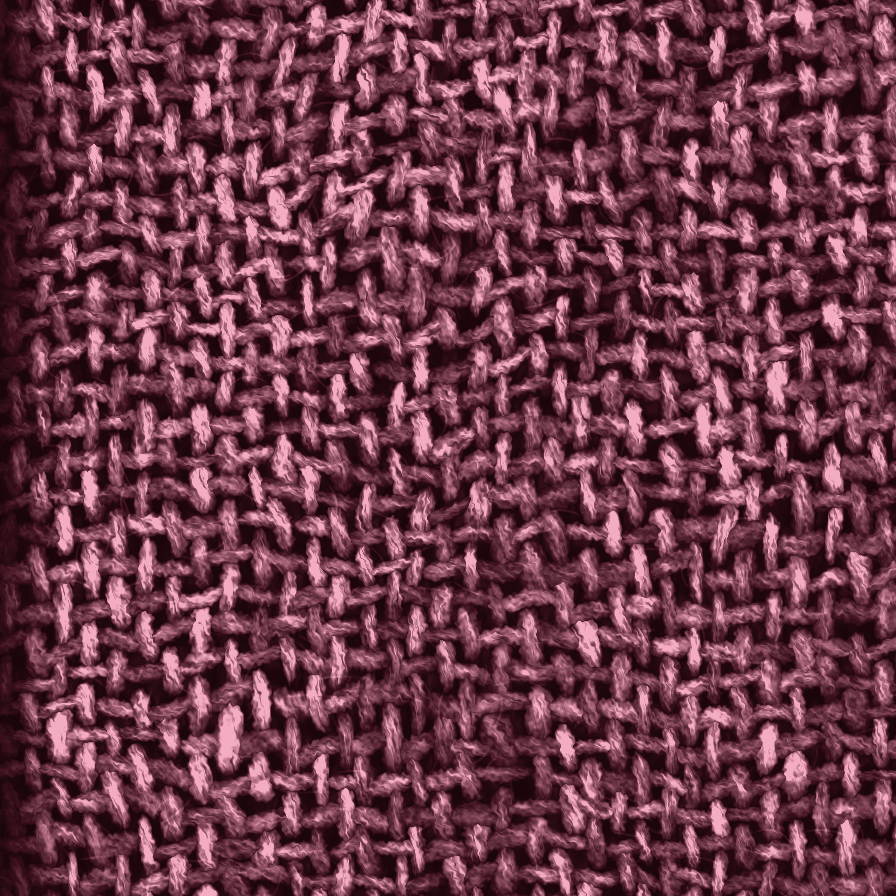
A WebGL 1 fragment shader for this texture:

```glsl
precision highp float;
// Coarse plum wool in plain weave: fuzzy plump stitches, dark gaps and stray hairs.
uniform vec2 u_resolution;

const vec2 THREADS = vec2(33.0, 26.0);     // warp columns, weft rows
const vec2 WARP_HALF = vec2(0.41, 0.86);   // half width, half length in thread pitches
const vec2 WEFT_HALF = vec2(0.31, 1.04);
const float POSITION_JITTER = 0.30;
const float TILT_JITTER = 0.42;
const float TILT_MEAN = 0.08;
const float WEAVE_DRIFT = 0.9;             // slow bending of the threads, in pitches
const float FUZZ = 0.12;                   // raggedness of thread edges, in pitches
const float WEFT_TONE = 0.82;
const float CONTRAST = 1.55;
const float GRAIN = 0.24;
const float HAIR_GRID = 22.0;
const float HAIR_WIDTH = 0.0007;
const float HAIR_TONE = 0.20;

const vec3 GAP = vec3(0.10, 0.02, 0.04);
const vec3 SHADOW = vec3(0.24, 0.07, 0.11);
const vec3 PLUM = vec3(0.38, 0.18, 0.24);
const vec3 MAUVE = vec3(0.54, 0.30, 0.37);
const vec3 ROSE = vec3(0.71, 0.44, 0.52);
const vec3 GLINT = vec3(0.90, 0.62, 0.70);

vec2 hash2(vec2 p) {
  vec3 q = fract(p.xyx * vec3(0.1031, 0.1030, 0.0973));
  q += dot(q, q.yzx + 33.33);
  return fract((q.xx + q.yz) * q.zy);
}

float noise(vec2 p) {
  vec2 i = floor(p), f = fract(p);
  f = f * f * (3.0 - 2.0 * f);
  float low = mix(hash2(i).x, hash2(i + vec2(1.0, 0.0)).x, f.x);
  float high = mix(hash2(i + vec2(0.0, 1.0)).x, hash2(i + 1.0).x, f.x);
  return mix(low, high, f.y);
}

vec2 noise2(vec2 p) {
  return vec2(noise(p), noise(p + 71.3)) - 0.5;
}

vec2 rotate(vec2 p, float a) {
  float c = cos(a), s = sin(a);
  return vec2(c * p.x + s * p.y, c * p.y - s * p.x);
}

// Tone of the topmost stitch; warp and weft surface in alternate cells.
float weave(vec2 p) {
  vec2 cell = floor(p);
  float top = 0.0;
  float tone = 0.02 + 0.36 * noise(p * vec2(6.0, 3.0)) * noise(p * vec2(2.0, 3.0) + 9.0);
  for (int y = -1; y <= 1; y++) {
    for (int x = -1; x <= 1; x++) {
      vec2 id = cell + vec2(float(x), float(y));
      vec2 place = hash2(id) - 0.5;
      vec2 form = hash2(id + 37.7);
      vec2 look = hash2(id + 91.1);
      bool isWeft = mod(id.x + id.y, 2.0) > 0.5;
      vec2 q = rotate(p - id - 0.5 - place * POSITION_JITTER,
                      TILT_MEAN + (look.x - 0.5) * TILT_JITTER);
      float lit = q.y;
      if (isWeft) q = q.yx;
      vec2 size = isWeft ? WEFT_HALF : WARP_HALF;
      size *= vec2(0.80 + 0.4 * form.x, 0.88 + 0.2 * form.y);
      vec2 r = abs(q / size);
      float height = 1.0 - r.x * r.x - r.y * r.y * r.y;

      // Twisted strands: plies, fibres and fine filaments
      vec2 twist = vec2(q.x + 0.35 * q.y, q.y);
      float ply = noise(twist * vec2(5.0, 1.7) + look * 40.0);
      float fibre = noise(twist * vec2(12.0, 3.5) + form * 60.0);
      float filament = noise(twist * vec2(22.0, 7.0) + look * 80.0);
      float strand = 0.26 + 0.55 * ply + 0.60 * fibre + 0.36 * filament;

      float shade = pow(max(height, 0.0), 0.65) * (0.74 + 0.42 * look.y);
      shade *= strand * (isWeft ? WEFT_TONE : 1.0) * (1.0 + 0.25 * lit);
      float cover = smoothstep(-0.07, 0.07, height - top);
      tone = mix(tone, 0.09 + 0.86 * shade, cover);
      top = max(top, height);
    }
  }
  return tone;
}

// Coverage by short curved fibres scattered over a grid.
float hairs(vec2 p) {
  vec2 g = p * HAIR_GRID;
  float blur = 1.0 / min(u_resolution.x, u_resolution.y);
  float cover = 0.0;
  for (int y = -1; y <= 1; y++) {
    for (int x = -1; x <= 1; x++) {
      vec2 id = floor(g) + vec2(float(x), float(y));
      vec2 a = hash2(id + 13.0), b = hash2(id + 57.0);
      vec2 q = rotate(g - id - a, b.x * 6.2832);
      float reach = 0.2 + 0.45 * b.y;
      float dist = abs(q.y - (a.x - 0.5) * 1.8 * q.x * q.x) / HAIR_GRID;
      float line = 1.0 - smoothstep(HAIR_WIDTH, HAIR_WIDTH + blur, dist);
      cover = max(cover, line * (1.0 - smoothstep(0.6 * reach, reach, abs(q.x))));
    }
  }
  return cover;
}

vec3 dye(float t) {
  t = max(t, 0.0) * 5.0;
  vec3 c = mix(GAP, SHADOW, clamp(t, 0.0, 1.0));
  c = mix(c, PLUM, clamp(t - 1.0, 0.0, 1.0));
  c = mix(c, MAUVE, clamp(t - 2.0, 0.0, 1.0));
  c = mix(c, ROSE, clamp(t - 3.0, 0.0, 1.0));
  return mix(c, GLINT, clamp(t - 4.0, 0.0, 1.3));
}

void main() {
  vec2 uv = gl_FragCoord.xy / u_resolution;
  vec2 p = uv * THREADS + WEAVE_DRIFT * noise2(uv * 6.0);
  p += FUZZ * noise2(p * 8.0) + 0.35 * noise2(p * 0.9);
  float tone = pow(weave(p), CONTRAST);
  tone += GRAIN * (noise(uv * 260.0) - 0.5) * smoothstep(0.02, 0.4, tone);
  tone += HAIR_TONE * hairs(uv) * (0.3 + 0.7 * noise(uv * 30.0));

  // Light falls off towards the left edge and in broad patches
  tone *= mix(0.15, 1.0, smoothstep(-0.01, 0.08, uv.x));
  tone *= 0.80 + 0.40 * noise(uv * 4.0);
  gl_FragColor = vec4(dye(tone), 1.0);
}
```
